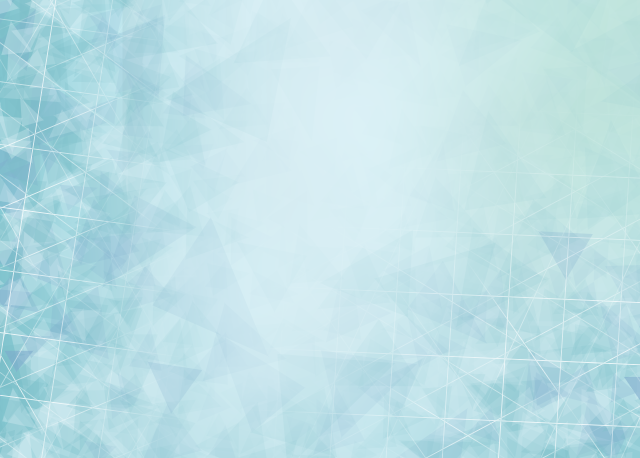
A WebGL 2 fragment shader for this background:

```glsl
#version 300 es
precision highp float;
uniform vec2 u_resolution;
out vec4 outColor;

#define PALE vec3(0.850, 0.935, 0.957)
#define TEAL vec3(0.500, 0.775, 0.815)
#define MINT vec3(0.755, 0.898, 0.868)
#define VIOLET vec3(0.490, 0.670, 0.800)
#define FACET_LAYERS 10
#define FACET_ALPHA 0.36
#define LINE_HALF_WIDTH 0.0009
#define LINE_ALPHA 0.9

float hash(vec2 p) {
  vec3 q = fract(vec3(p.xyx) * 0.1031);
  q += dot(q, q.yzx + 33.33);
  return fract((q.x + q.y) * q.z);
}

mat2 rotation(float a) {
  return mat2(cos(a), sin(a), -sin(a), cos(a));
}

float gradientDot(vec2 cell, vec2 offset) {
  float a = 6.2832 * hash(cell);
  return dot(vec2(cos(a), sin(a)), offset);
}

float gradientNoise(vec2 p) {
  vec2 i = floor(p), f = fract(p), e = vec2(1, 0);
  vec2 u = f * f * f * (f * (f * 6.0 - 15.0) + 10.0);
  return mix(mix(gradientDot(i, f), gradientDot(i + e, f - e), u.x),
             mix(gradientDot(i + e.yx, f - e.yx), gradientDot(i + 1.0, f - 1.0), u.x), u.y);
}

// Signed distance to the line a-b, positive on its right side
float edgeSide(vec2 p, vec2 a, vec2 b) {
  vec2 d = normalize(b - a);
  return dot(p - a, vec2(d.y, -d.x));
}

// Coverage of a counter-clockwise triangle
float triangle(vec2 p, vec2 a, vec2 b, vec2 c, float px) {
  float d = max(edgeSide(p, a, b), max(edgeSide(p, b, c), edgeSide(p, c, a)));
  return clamp(0.5 - d / px, 0.0, 1.0);
}

// One random triangle per grid cell: x = coverage, y = random tone
vec2 facet(vec2 p, float size, float seed, float px) {
  vec2 g = rotation(seed * 2.4) * p / size + seed * 7.3;
  vec2 id = floor(g) + seed * 17.0;
  vec2 f = fract(g) - 0.5;
  float turn = 6.2832 * hash(id);
  vec2 v[3];
  for (int k = 0; k < 3; k++) {
    float a = turn + 2.094 * float(k) + 0.9 * (hash(id + float(k) + 3.1) - 0.5);
    v[k] = 0.49 * vec2(cos(a), sin(a));
  }
  return vec2(triangle(f, v[0], v[1], v[2], px / size), hash(id + 9.7));
}

// Crossing families of parallel lines: angle, spacing, offset
float web(vec2 p, float px) {
  vec3 families[6] = vec3[6](
    vec3(-0.134, 0.1357, 0.0), vec3(1.417, 0.1226, -0.09), vec3(0.40, 0.120, 0.022),
    vec3(-0.64, 0.1155, 0.612), vec3(-1.05, 0.16, 0.433), vec3(1.05, 0.16, 0.237));
  float light = 0.0;
  for (int i = 0; i < 6; i++) {
    vec3 k = families[i];
    float t = (dot(p, vec2(-sin(k.x), cos(k.x))) - k.z) / k.y;
    float d = abs(fract(t + 0.5) - 0.5) * k.y;
    float strength = mix(0.35, 1.0, hash(vec2(floor(t + 0.5), float(i) * 5.0 + 2.0)));
    if (i > 1) strength *= smoothstep(-0.5, 0.3, gradientNoise(p * 4.0 + float(i) * 9.0));
    light = max(light, strength * clamp((LINE_HALF_WIDTH + 0.5 * px - d) / px, 0.0, 1.0));
  }
  return light;
}

void main() {
  vec2 uv = gl_FragCoord.xy / u_resolution;
  float px = 1.0 / u_resolution.y;
  vec2 p = gl_FragCoord.xy * px;
  p.x *= 1.399 * u_resolution.y / u_resolution.x;

  // Pale centre with teal left side, mint upper right and teal lower right
  float left = pow(clamp(1.0 - uv.x / 0.5, 0.0, 1.0), 2.0);
  vec2 toCorner = uv - vec2(1.0, 0.0);
  float corner = exp(-8.0 * dot(toCorner, toCorner));
  float base = pow(clamp(1.0 - uv.y / 0.38, 0.0, 1.0), 2.0);
  float mint = smoothstep(0.53, 0.95, uv.x) * smoothstep(0.05, 0.75, uv.y);
  vec3 color = mix(PALE, MINT, mint);
  color = mix(color, TEAL, 0.95 * left);
  color = mix(color, TEAL, 0.6 * corner);
  color = mix(color, TEAL, 0.20 * base * (1.0 - left));
  color += 0.025 * gradientNoise(p * 3.0 + 4.0);

  // Soft vertical bands fading away from the left
  float band = p.x / 0.045;
  float bandTone = mix(hash(vec2(floor(band), 4.0)), hash(vec2(floor(band) + 1.0, 4.0)),
                       smoothstep(0.9, 1.0, fract(band)));
  color += 0.07 * (bandTone - 0.5) * smoothstep(0.5, 0.1, uv.x) * smoothstep(0.2, 0.9, uv.y);

  // Translucent facets, large in the middle and small near the sides
  float edge = clamp(max(left, max(0.8 * corner, 0.25 * base)) + 0.03 + 0.06 * mint, 0.0, 1.0);
  for (int i = 0; i < FACET_LAYERS; i++) {
    float t = float(i) / float(FACET_LAYERS - 1);
    vec2 tri = facet(p, mix(0.34, 0.075, sqrt(t)), float(i) + 1.0, px);
    vec3 tone = tri.y < 0.48 ? PALE : tri.y < 0.88 ? TEAL * 0.96 : VIOLET;
    color = mix(color, tone, tri.x * FACET_ALPHA * pow(edge, mix(0.6, 1.2, t)));
  }

  // Accent facets
  float accent = 0.25 * triangle(p, vec2(1.177, 0.495), vec2(1.237, 0.389), vec2(1.296, 0.489), px);
  accent += 0.2 * triangle(p, vec2(0.323, 0.21), vec2(0.374, 0.097), vec2(0.442, 0.192), px);
  accent += 0.6 * triangle(p, vec2(0.01, 0.234), vec2(0.036, 0.188), vec2(0.073, 0.234), px);
  accent += 0.6 * triangle(p, vec2(1.364, 0.177), vec2(1.41, 0.11), vec2(1.41, 0.177), px);
  color = mix(color, VIOLET, accent);

  // White line webs on the left and around the lower right corner
  float leftFade = smoothstep(0.31, 0.03, uv.x);
  float rightFade = smoothstep(0.78, 0.15, length((p - vec2(1.4, 0.08)) * vec2(0.85, 1.0)));
  vec2 q = rotation(-0.09) * (p - vec2(1.226, 0.212)) + vec2(0.110, 0.123);
  float lines = max(web(p, px) * leftFade, web(q, px) * rightFade);
  color = mix(color, vec3(1.0), LINE_ALPHA * lines);

  outColor = vec4(clamp(color, 0.0, 1.0), 1.0);
}
```
